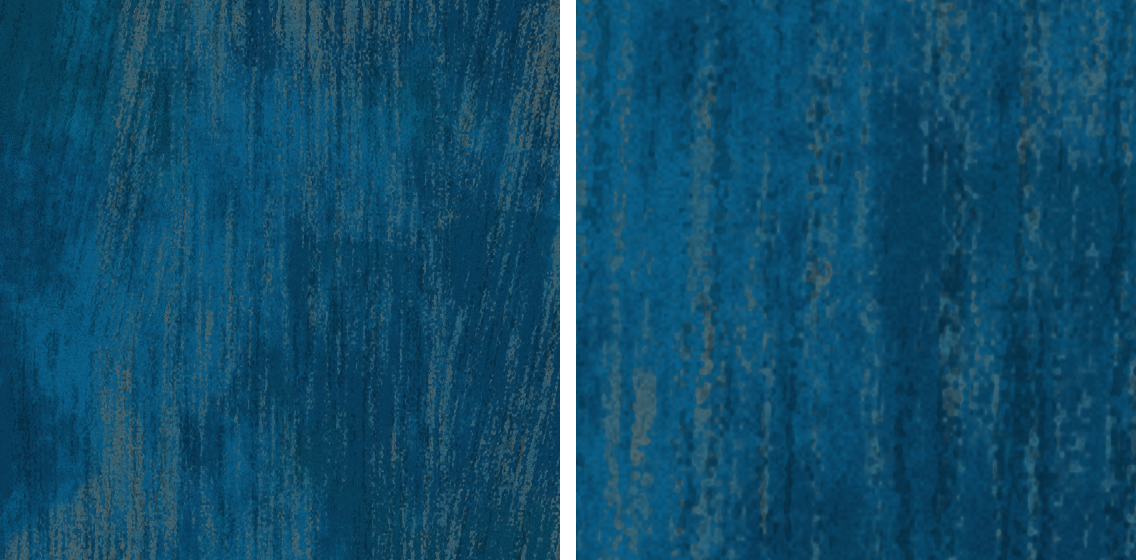
Left, the full canvas; right, a detail of the centre.
Reproduce this texture procedurally as a WebGL 2 fragment shader.

```glsl
#version 300 es
precision highp float;
// Worn blue paint: dry-brushed, leaning bristle streaks over a grey ground.
uniform vec2 u_resolution;
out vec4 fragColor;

float hash(vec2 cell) {
  uvec2 q = uvec2(ivec2(cell) + 4096) * uvec2(1597u, 7919u);
  uint n = (q.x ^ q.y) * 26699u;
  n = (n ^ (n >> 15)) * 73471u;
  n = (n ^ (n >> 13)) * 51787u;
  return float((n ^ (n >> 16)) & 65535u) / 65535.0;
}

float noise(vec2 p) {
  vec2 i = floor(p), f = fract(p);
  f = f * f * (3.0 - 2.0 * f);
  return mix(mix(hash(i), hash(i + vec2(1, 0)), f.x),
             mix(hash(i + vec2(0, 1)), hash(i + vec2(1, 1)), f.x), f.y);
}

float fbm(vec2 p) {
  float sum = 0.0, amp = 0.5;
  for (int i = 0; i < 5; i++) {
    sum += amp * noise(p);
    p = p * 2.03 + 17.3;
    amp *= 0.5;
  }
  return sum / 0.97;
}

// Long bristle tracks, broken up by finer fibres and canvas grain.
float bristles(vec2 p, float lean) {
  p.x -= lean * p.y + 0.012 * noise(p * 3.0);
  return 0.36 * noise(p * vec2(135, 5)) + 0.26 * noise(p * vec2(270, 28) + 31.0)
       + 0.38 * noise(p * vec2(330, 240) + 57.0);
}

// Dark lip of a rounded overlapping stroke, fading downwards.
float strokeCap(vec2 p, vec2 top, float halfWidth) {
  float across = (p.x - top.x) / halfWidth;
  float depth = top.y - 0.025 * across * across - p.y + 0.02 * (fbm(p * 30.0) - 0.5);
  float sides = 1.0 - smoothstep(0.75, 1.2, abs(across));
  return sides * smoothstep(-0.002, 0.005, depth) * exp(-max(depth, 0.0) * 11.0);
}

void main() {
  vec2 uv = gl_FragCoord.xy / u_resolution;
  float clouds = fbm(uv * vec2(5, 4) + 3.0);
  float patches = fbm(uv * vec2(24, 6) + 41.0);
  float mottle = fbm(uv * vec2(80, 60) + 13.0);
  float grain = noise(uv * 480.0);

  // Upright strokes in the middle, leaning ones at upper left and far right
  float side = smoothstep(0.72, 0.88, uv.x) + (1.0 - smoothstep(0.22, 0.36, uv.x)) * smoothstep(0.25, 0.5, uv.y);
  float steep = smoothstep(0.5, 0.6, 0.5 * side + 0.5 * noise(uv * vec2(4, 3) + 9.0) + 0.3 * (patches - 0.5));
  float streak = mix(bristles(uv, 0.025), bristles(uv + 5.0, 0.2), steep);

  float caps = 0.0;
  for (int i = 0; i < 2; i++) {
    float k = float(i);
    caps = max(caps, strokeCap(uv, vec2(0.63 + 0.27 * k, 0.575 + 0.05 * k), 0.11));
  }

  // Crisp tongues of thicker paint that bury the streaks
  float tongue = smoothstep(0.56, 0.6, fbm(uv * vec2(13, 4) + 63.0) + 0.12 * (mottle - 0.5));
  tongue *= smoothstep(0.2, 0.3, uv.x);

  // Blue paint body
  float tone = 0.46 + 1.2 * (clouds - 0.5) + 0.6 * (patches - 0.5) + 0.5 * (streak - 0.5) + 0.4 * (mottle - 0.5);
  tone += 0.18 * exp(-9.0 * dot(uv - vec2(0.2, 0.4), uv - vec2(0.2, 0.4)));
  tone -= 0.2 * smoothstep(0.6, 0.95, uv.x) + 0.1 * smoothstep(0.75, 1.0, uv.y) + 0.1 * tongue;
  vec3 paint = mix(vec3(0.027, 0.235, 0.355), vec3(0.035, 0.355, 0.51), smoothstep(0.2, 0.82, tone));
  paint = mix(paint, vec3(0.02, 0.245, 0.355), 0.75 * caps);
  float teal = smoothstep(0.5, 0.7, fbm(uv * 4.0 + 70.0));
  paint += teal * vec3(0.0, 0.012, -0.01);

  // Where the brush ran dry: right edge, top, bottom and beside the left band
  float bandEdge = 0.165 + 0.045 * smoothstep(0.5, 1.0, uv.y)
                 - 0.16 * (1.0 - smoothstep(0.0, 0.17, uv.y)) + 0.03 * (patches - 0.5);
  float dry = 0.54 + 0.8 * (fbm(uv * vec2(6, 3) + 23.0) - 0.5) + 0.8 * (patches - 0.5);
  dry += 0.32 * smoothstep(0.86, 1.02, uv.x) - 0.12 * smoothstep(0.7, 0.8, uv.x);
  dry += 0.2 * smoothstep(0.6, 1.0, uv.y) * smoothstep(0.2, 0.45, uv.x);
  dry += 0.2 * (1.0 - smoothstep(0.0, 0.4, uv.y));
  dry += 0.2 * exp(-14.0 * abs(uv.x - 0.2)) - 0.4 * caps - 0.32 * tongue;
  float open = smoothstep(-0.012, 0.02, uv.x - bandEdge);
  float threshold = mix(0.74, 0.42, clamp(dry, 0.0, 1.0));
  float worn = open * smoothstep(threshold, threshold + 0.1, streak);

  // Thin teal haze of half-covering paint around the bare streaks
  float haze = open * smoothstep(threshold - 0.14, threshold + 0.06, streak);
  paint = mix(paint, vec3(0.15, 0.325, 0.41), 0.42 * haze);

  // Ground shows as teal or warmer grey
  float warmth = noise(uv * vec2(70, 30) + 11.0) * 0.6 + 0.5 * dry;
  vec3 ground = mix(vec3(0.16, 0.38, 0.47), vec3(0.3, 0.385, 0.4), smoothstep(0.4, 0.95, warmth));
  vec3 color = mix(paint, ground, worn * (0.6 + 0.35 * grain));

  // Dark fibre lines and fine grain
  float fibre = smoothstep(0.54, 0.72, bristles(uv + 2.0, mix(0.02, 0.2, steep)));
  color *= 1.0 - 0.2 * fibre;
  color *= 0.92 + 0.17 * grain;
  fragColor = vec4(color, 1.0);
}
```
